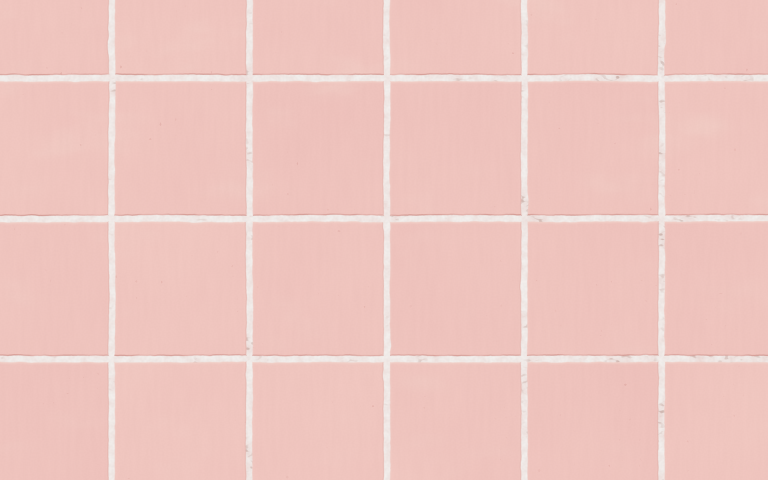
A WebGL 2 fragment shader for this texture:

```glsl
#version 300 es
precision highp float;
// Square glazed pink wall tiles with rough white grout, shaded lower edges and light wear.
uniform vec2 u_resolution;
out vec4 fragColor;

// Lengths are fractions of the canvas height.
#define PITCH vec2(0.2863, 0.2927)
#define FIRST_JOINT vec2(0.2333, 0.2520)
#define HALF_JOINT vec2(0.0066, 0.0068)
#define JOINT_WANDER 0.0022
#define EDGE_ROUGHNESS 0.0024
#define SHADOW_WIDTH 0.0040
#define BEVEL_WIDTH 0.0065
#define STAIN_AMOUNT 0.55
#define WEAR_AMOUNT 1.0

const vec3 TILE_PINK = vec3(0.940, 0.778, 0.750);
const vec3 TILE_ROSE = vec3(0.926, 0.745, 0.725);
const vec3 GLAZE_LIGHT = vec3(0.945, 0.820, 0.785);
const vec3 GROUT_WHITE = vec3(0.945, 0.928, 0.918);
const vec3 GROUT_BLUSH = vec3(0.920, 0.850, 0.835);
const vec3 EDGE_SHADOW = vec3(0.800, 0.550, 0.520);
const vec3 DIRT_BROWN = vec3(0.700, 0.560, 0.520);

vec2 hash2(vec2 p) {
  vec3 q = fract(vec3(p.xyx) * vec3(0.1031, 0.1030, 0.0973));
  q += dot(q, q.yzx + 33.33);
  return fract((q.xx + q.yz) * q.zy);
}

float cornerSlope(vec2 cell, vec2 offset) {
  float angle = 6.2832 * hash2(cell).x;
  return dot(vec2(cos(angle), sin(angle)), offset);
}

// Gradient noise, roughly -0.7 to 0.7
float noise(vec2 p) {
  vec2 i = floor(p), f = p - i;
  vec2 u = f * f * f * (f * (f * 6.0 - 15.0) + 10.0);
  vec2 e = vec2(1.0, 0.0);
  float low = mix(cornerSlope(i, f), cornerSlope(i + e.xy, f - e.xy), u.x);
  float high = mix(cornerSlope(i + e.yx, f - e.yx), cornerSlope(i + e.xx, f - e.xx), u.x);
  return mix(low, high, u.y);
}

float fbm(vec2 p) {
  float sum = 0.0, gain = 0.6;
  for (int k = 0; k < 4; k++) {
    sum += gain * noise(p);
    p = p * 2.03 + 17.3;
    gain *= 0.5;
  }
  return sum;
}

// Signed distance from the rough edge of a joint; negative inside the grout
float jointDistance(float offset, float along, float line, float halfWidth) {
  float side = offset < 0.0 ? 3.7 : 9.1;
  float center = JOINT_WANDER * noise(vec2(along * 7.0, line * 5.3 + 2.4));
  float ragged = fbm(vec2(along * 38.0, line * 7.7 + side));
  float lump = smoothstep(0.3, 0.6, noise(vec2(along * 16.0, line * 4.1 + side)));
  return abs(offset - center) - halfWidth - EDGE_ROUGHNESS * (ragged + lump);
}

vec3 tileColor(vec2 p, vec2 tile) {
  vec2 rnd = hash2(tile + 41.0);
  vec2 local = fract((p - FIRST_JOINT) / PITCH);
  // Slow glaze drift, with its own tilt on each tile
  float rose = 0.33 + 0.45 * fbm(p * 5.0 + rnd * 9.0) + 0.30 * (rnd.x - 0.5);
  rose += 0.22 * dot(local - 0.5, rnd.yx - 0.3);
  vec3 color = mix(TILE_PINK, TILE_ROSE, clamp(rose, 0.0, 1.0));
  // Pale reflections, stronger on the upper courses
  float gloss = smoothstep(0.08, 0.55, fbm(p * vec2(4.0, 9.0) + 6.0));
  color = mix(color, GLAZE_LIGHT, gloss * (0.25 + 0.35 * smoothstep(0.5, 0.9, p.y)));
  // Vertical streaks, fine grain and pits
  float streak = noise(p * vec2(110.0, 13.0) + rnd * 31.0);
  float grain = noise(p * 240.0);
  float pits = smoothstep(0.46, 0.62, noise(p * 95.0 + rnd * 7.0));
  pits *= smoothstep(0.0, 0.3, noise(p * 9.0 + 3.0));
  color += WEAR_AMOUNT * (0.007 * streak + 0.008 * grain);
  return mix(color, EDGE_SHADOW, 0.28 * WEAR_AMOUNT * pits);
}

void main() {
  vec2 p = gl_FragCoord.xy / u_resolution.y;
  float soft = max(0.9 / u_resolution.y, 0.0012);

  // Nearest joint in each direction, and the tile underneath
  vec2 grid = (p - FIRST_JOINT) / PITCH;
  vec2 line = floor(grid + 0.5), tile = floor(grid);
  vec2 offset = (grid - line) * PITCH;
  float upright = jointDistance(offset.x, p.y, line.x + 20.0, HALF_JOINT.x);
  float level = jointDistance(offset.y, p.x, line.y + 60.0, HALF_JOINT.y);
  vec3 color = tileColor(p, tile);

  // Light bevel below each level joint, faint ones beside the upright joints
  float topBevel = step(offset.y, 0.0) * (1.0 - smoothstep(0.0, BEVEL_WIDTH, level));
  float sideBevel = 1.0 - smoothstep(0.0, BEVEL_WIDTH, upright);
  color = mix(color, GLAZE_LIGHT, 0.75 * topBevel + 0.25 * sideBevel * (1.0 - topBevel));

  // Broken shadow above level joints, weaker to the left of upright joints
  float broken = smoothstep(-0.35, 0.35, fbm(vec2(p.x * 18.0, line.y * 8.3)));
  float underEdge = step(0.0, offset.y) * (1.0 - smoothstep(0.0, SHADOW_WIDTH, level));
  float sideEdge = step(offset.x, 0.0) * (1.0 - smoothstep(0.0, SHADOW_WIDTH, upright));
  color = mix(color, EDGE_SHADOW, max(underEdge * (0.35 + 0.65 * broken), 0.28 * sideEdge));

  // Grout with blush, grain and patches of dirt that grow toward the right
  float stain = smoothstep(0.05, 0.5, fbm(p * 13.0 + 25.0) + 0.18 * smoothstep(0.9, 1.5, p.x));
  float crumbs = smoothstep(0.1, 0.45, noise(p * vec2(75.0, 130.0)));
  vec3 grout = mix(GROUT_WHITE, GROUT_BLUSH, clamp(0.2 + 0.5 * stain + 0.6 * noise(p * 60.0), 0.0, 1.0));
  grout = mix(grout, DIRT_BROWN, STAIN_AMOUNT * stain * crumbs) + 0.02 * noise(p * 190.0);
  color = mix(color, grout, 1.0 - smoothstep(-soft, soft, min(upright, level)));

  fragColor = vec4(clamp(color, 0.0, 1.0), 1.0);
}
```
